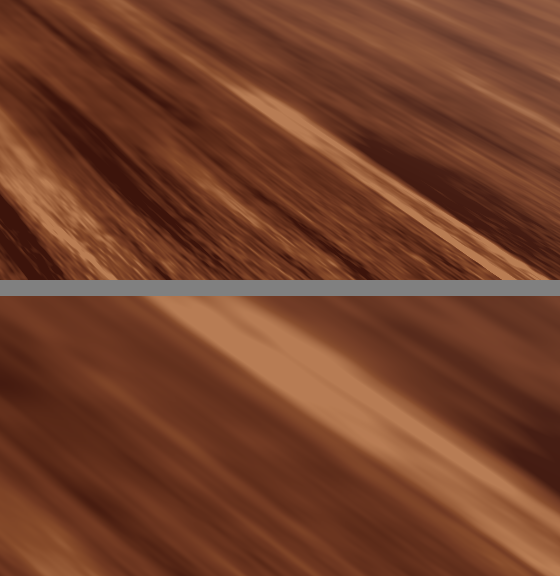
Top, the full canvas; bottom, a detail of the centre.
A Shadertoy shader for this texture:

```glsl
const vec2 VANISH = vec2(-1.745, 2.458);   // where all boards converge
const float FIRST_EDGE = 0.67;
const float STRIP_WIDTH = 0.07;
const float SHARP_BLUR = 0.001;
const float FAR_BLUR = 0.013;
const float GRAIN_GAIN = 0.50;
const float PORE_GAIN = 0.55;
const float MOTTLE_GAIN = 0.22;
const float TONE_CONTRAST = 1.1;
const float HAZE_GAIN = 0.50;

const vec3 UMBER = vec3(0.235, 0.08, 0.045);
const vec3 WALNUT = vec3(0.35, 0.16, 0.09);
const vec3 RUSSET = vec3(0.44, 0.22, 0.13);
const vec3 AMBER = vec3(0.53, 0.295, 0.165);
const vec3 TAN = vec3(0.67, 0.435, 0.28);
const vec3 HAZE = vec3(0.62, 0.44, 0.36);

// Lightness of each strip, from the near left to the far right
const int STRIPS = 28;
const float TONES[STRIPS] = float[](
    0.15, 0.05, 0.76, 0.62, 0.36, 0.18, 0.45, 0.50, 0.32, 0.62,
    0.26, 0.94, 0.16, 0.30, 0.44, 0.30, 0.52, 0.62, 0.57, 0.50,
    0.20, 0.95, 0.70, 0.45, 0.30, 0.75, 0.62, 0.50);

float hash(vec2 p) {
    p = fract(p * vec2(0.1031, 0.1137));
    p += dot(p, p.yx + 33.33);
    return fract((p.x + p.y) * p.x * 7.31);
}

// Value noise centred on zero
float noise(vec2 p) {
    vec2 i = floor(p), f = fract(p);
    f = f * f * (3.0 - 2.0 * f);
    float low = mix(hash(i), hash(i + vec2(1, 0)), f.x);
    float high = mix(hash(i + vec2(0, 1)), hash(i + vec2(1, 1)), f.x);
    return mix(low, high, f.y) - 0.5;
}

// Strip lightness, changing past the end joint of its board
float stripTone(float id, float depth, float blur) {
    float joint = 0.50 + 0.12 * fract(id * 0.618 + 0.7);
    float nextTone = 0.35 + 0.3 * fract(id * 0.381);
    float past = smoothstep(-0.004 - blur, 0.004 + blur, depth - joint);
    float tone = TONES[clamp(int(id), 0, STRIPS - 1)];
    return mix(tone, nextTone, 0.5 * past);
}

float boardTone(float across, float depth, float blur) {
    float p = (across - FIRST_EDGE) / STRIP_WIDTH - 0.5;
    float id = floor(p);
    float softness = 0.16 * fract(id * id * 0.37);
    float edge = min(1.3 * blur / STRIP_WIDTH + softness, 0.5);
    float blend = smoothstep(0.5 - edge, 0.5 + edge, fract(p));
    return mix(stripTone(id, depth, blur), stripTone(id + 1.0, depth, blur), blend);
}

// How much of a frequency survives the lens blur
float focus(float frequency, float blur) {
    float spread = frequency * blur;
    return exp(-1.8 * spread * spread);
}

// Long streaks that bend most in the near boards
float grain(float across, float depth, float blur) {
    float bend = 0.2 + smoothstep(1.5, 0.9, across);
    float bent = across + 0.05 * bend * noise(vec2(across * 7.0, depth * 13.0));
    float sum = 0.0, frequency = 21.0, gain = GRAIN_GAIN;
    for (int i = 0; i < 4; i++) {
        vec2 p = vec2(bent * frequency, depth * 13.0 + float(i) * 31.7);
        sum += gain * focus(frequency, blur) * noise(p);
        frequency *= 2.1;
        gain *= 0.95;
    }
    return sum;
}

vec3 woodColor(float tone) {
    float t = clamp(tone, 0.0, 1.1) * 4.0;
    vec3 color = mix(UMBER, WALNUT, min(t, 1.0));
    color = mix(color, RUSSET, clamp(t - 1.0, 0.0, 1.0));
    color = mix(color, AMBER, clamp(t - 2.0, 0.0, 1.0));
    return mix(color, TAN, clamp(t - 3.0, 0.0, 1.4));
}

void mainImage(out vec4 fragColor, in vec2 fragCoord) {
    vec2 uv = fragCoord / iResolution.y;

    // Floor plane in perspective
    float depth = 1.0 / (VANISH.y - uv.y);
    float across = (uv.x - VANISH.x) * depth;
    float blur = SHARP_BLUR + FAR_BLUR * pow(max(uv.y, 0.0), 1.4);

    // Boards and streaks
    float tone = boardTone(across, depth, blur) + grain(across, depth, blur);
    tone = 0.47 + TONE_CONTRAST * (tone - 0.47);

    // Short mottled figure and fine pores
    tone += MOTTLE_GAIN * focus(55.0, blur) * noise(vec2(across * 55.0, depth * 110.0));
    tone += PORE_GAIN * focus(240.0, blur) * noise(vec2(across, depth) * 240.0);

    // Pale sheen towards the far right
    float sheen = smoothstep(1.0, 2.7, dot(uv, vec2(0.65, 1.3)));
    vec3 color = mix(woodColor(tone), HAZE, HAZE_GAIN * sheen);
    fragColor = vec4(color, 1.0);
}
```
